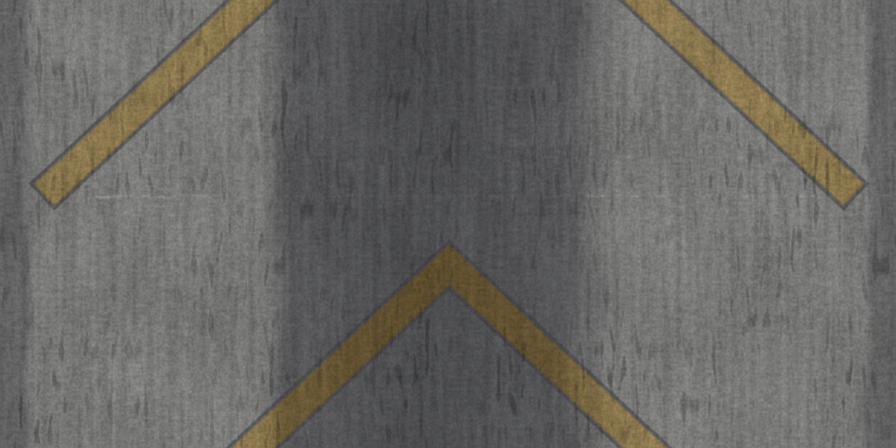
Give the GLSL for this pattern, as a Shadertoy shader.

```glsl
const float TAU = 6.28319;

float hash(vec2 p) {
    vec3 q = fract(vec3(p.xyx) * 0.1031);
    q += dot(q, q.yzx + 33.33);
    return fract((q.x + q.y) * q.z);
}

float cornerRamp(vec2 cell, vec2 offset, vec2 local, vec2 cells, float seed) {
    float angle = TAU * hash(mod(cell + offset, cells) + seed);
    return dot(vec2(cos(angle), sin(angle)), local - offset);
}

// Gradient noise that wraps after a whole number of cells
float wrapNoise(vec2 uv, vec2 cells, float seed) {
    vec2 p = uv * cells;
    vec2 i = floor(p);
    vec2 f = p - i;
    vec2 w = f * f * f * (f * (f * 6.0 - 15.0) + 10.0);
    float low = mix(cornerRamp(i, vec2(0, 0), f, cells, seed),
                    cornerRamp(i, vec2(1, 0), f, cells, seed), w.x);
    float high = mix(cornerRamp(i, vec2(0, 1), f, cells, seed),
                     cornerRamp(i, vec2(1, 1), f, cells, seed), w.x);
    return mix(low, high, w.y);
}

// Mitred chevron with square ends; the apex is at the origin
float chevronDistance(vec2 p, vec2 armEnd, float halfWidth) {
    p.x = abs(p.x);
    float armLength = length(armEnd);
    vec2 dir = armEnd / armLength;
    float across = abs(dot(p, vec2(-dir.y, dir.x))) - halfWidth;
    return max(across, dot(p, dir) - armLength);
}

// Broad dark lane in the middle and a narrow one across the side edges
float laneShade(vec2 uv) {
    float x = uv.x + 0.012 * wrapNoise(uv, vec2(24, 5), 3.0);
    float middle = smoothstep(0.285, 0.33, x) * (1.0 - smoothstep(0.62, 0.70, x));
    float depth = 0.84 + 0.22 * exp(-pow((x - 0.48) / 0.1, 2.0));
    float edgeDistance = abs(fract(x + 0.5) - 0.5);
    float side = 1.0 - smoothstep(0.026, 0.037, edgeDistance);
    return middle * depth + 0.55 * side;
}

// Brightness factor from vertical streaks, mottling and fine grain
float surfaceWear(vec2 uv) {
    float cloud = wrapNoise(uv, vec2(10, 5), 11.0);
    float longStreak = wrapNoise(uv, vec2(130, 3), 23.0);
    float shortStreak = wrapNoise(uv, vec2(150, 16), 37.0);
    float mottle = wrapNoise(uv, vec2(130, 64), 41.0);
    float weave = wrapNoise(uv, vec2(60, 110), 53.0);
    float grain = wrapNoise(uv, vec2(310, 155), 67.0);
    float cluster = 0.65 + 0.9 * wrapNoise(uv, vec2(14, 4), 71.0);
    float stain = smoothstep(0.08, 0.55, shortStreak + 0.4 * longStreak + 0.25 * mottle);
    return 1.02 + 0.10 * cloud + 0.17 * longStreak + 0.07 * shortStreak
         + 0.10 * mottle + 0.07 * weave + 0.13 * grain - 0.30 * stain * cluster;
}

// Faint broken joint across the slab
float jointLine(vec2 uv, float height, float halfWidth) {
    float waver = 0.004 * wrapNoise(uv, vec2(30, 2), 83.0);
    float line = 1.0 - smoothstep(0.0, halfWidth, abs(uv.y - height + waver));
    return line * smoothstep(-0.05, 0.35, wrapNoise(uv, vec2(90, 8), 97.0));
}

void mainImage(out vec4 fragColor, in vec2 fragCoord) {
    const vec3 PALE_CONCRETE = vec3(0.468, 0.468, 0.460);
    const vec3 DARK_CONCRETE = vec3(0.308, 0.310, 0.320);
    const vec3 PALE_PAINT = vec3(0.540, 0.465, 0.305);
    const vec3 DARK_PAINT = vec3(0.372, 0.310, 0.185);
    const vec3 OUTLINE = vec3(0.235, 0.235, 0.250);
    const vec2 APEX = vec2(1.002, 0.409);
    const vec2 ARM_END = vec2(0.904, -0.844);
    const float WRAP_BELOW = 0.93;

    vec2 uv = fragCoord / iResolution.xy;
    float pixel = 1.0 / iResolution.y;

    // Concrete
    float shade = laneShade(uv);
    float wear = surfaceWear(uv);
    vec3 color = mix(PALE_CONCRETE, DARK_CONCRETE, shade);
    color += 0.07 * jointLine(uv, 0.562, 0.005) * (1.0 - 0.7 * shade);

    // Painted chevron, wrapped vertically
    vec2 p = uv * vec2(2.0, 1.0) - APEX;
    p.y = fract(p.y + WRAP_BELOW) - WRAP_BELOW;
    float d = chevronDistance(p, ARM_END, 0.034);
    float paint = 1.0 - smoothstep(-pixel, pixel, d);
    float rim = 1.0 - smoothstep(0.003, 0.003 + max(0.005, pixel), abs(d - 0.002));
    color = mix(color, mix(PALE_PAINT, DARK_PAINT, shade), paint);
    color = mix(color, OUTLINE, 0.55 * rim * (1.0 - 0.6 * paint));

    fragColor = vec4(clamp(color * wear, 0.0, 1.0), 1.0);
}
```
